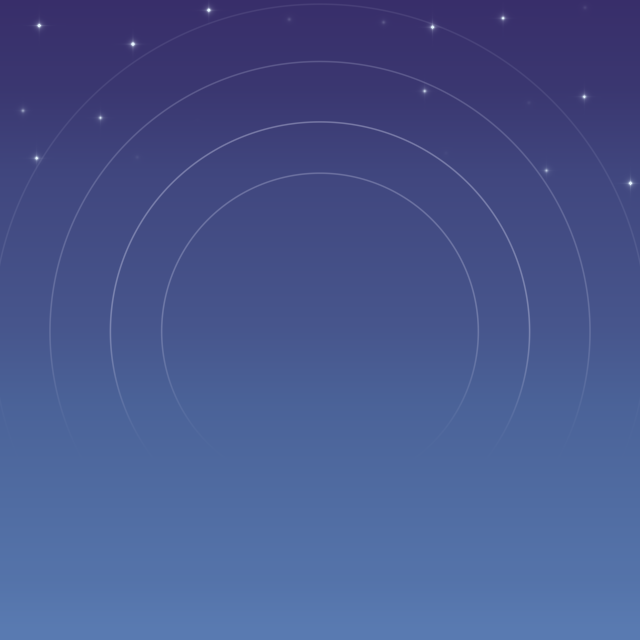
Write a three.js fragment shader that draws this background.

```glsl
// Dusk sky: a vertical indigo-to-blue gradient with four thin concentric
// rings that fade out towards the bottom, and small four-pointed stars
// scattered by hash over the upper band.

varying vec2 vUv;

float hash(float n) {
  return fract(sin(n * 127.1 + 3.7) * 4375.85);
}

// Vertical gradient through six evenly placed-by-eye stops
vec3 skyColor(float y) {
  vec3 sky = mix(vec3(0.350, 0.480, 0.695), vec3(0.328, 0.447, 0.660), smoothstep(0.0, 0.12, y));
  sky = mix(sky, vec3(0.292, 0.385, 0.595), clamp((y - 0.12) / 0.25, 0.0, 1.0));
  sky = mix(sky, vec3(0.278, 0.335, 0.550), clamp((y - 0.37) / 0.12, 0.0, 1.0));
  sky = mix(sky, vec3(0.252, 0.275, 0.495), clamp((y - 0.49) / 0.24, 0.0, 1.0));
  sky = mix(sky, vec3(0.228, 0.215, 0.440), clamp((y - 0.73) / 0.13, 0.0, 1.0));
  return mix(sky, vec3(0.220, 0.180, 0.415), clamp((y - 0.86) / 0.14, 0.0, 1.0));
}

// Summed opacity of the four rings, strongest at the second
float ringOpacity(vec2 p) {
  float dist = length(p - vec2(0.5, 0.482));
  vec4 offset = abs(dist - vec4(0.2474, 0.3275, 0.4219, 0.5115));
  vec4 line = 1.0 - smoothstep(0.0, 0.0024, offset);
  float fade = smoothstep(0.27, 0.52, p.y);
  return fade * dot(line, vec4(0.32, 0.42, 0.24, 0.11));
}

// Bright core, soft halo and thin tapering spikes
float starGlow(vec2 d, float power) {
  float r2 = dot(d, d);
  float core = exp(-r2 / 0.000007);
  float halo = 0.22 * exp(-r2 / 0.00005);
  vec2 a = abs(d);
  float spikes = exp(-a.x / 0.0011 - a.y / 0.006) + exp(-a.y / 0.0011 - a.x / 0.006);
  return power * (core + halo + 0.5 * power * spikes);
}

void main() {
  vec3 color = skyColor(vUv.y);
  color = mix(color, vec3(0.78, 0.79, 0.90), ringOpacity(vUv));

  // One jittered star in each cell of an 8 by 3 grid along the top
  float glow = 0.0;
  for (int i = 0; i < 24; i++) {
    float id = float(i);
    vec2 cell = vec2(mod(id, 8.0), floor(id / 8.0));
    vec2 jitter = 0.1 + 0.8 * vec2(hash(id), hash(id + 41.0));
    vec2 center = vec2((cell.x + jitter.x) / 8.0, 1.0 - 0.1 * (cell.y + jitter.y));
    float power = pow(hash(id + 83.0), 1.6);
    // Lower rows keep only the stars towards the sides
    float side = abs(center.x - 0.5);
    power *= step(0.12 * cell.y, side + 0.06);
    glow += starGlow(vUv - center, power);
  }
  color = mix(color, vec3(0.90, 0.96, 1.0), clamp(glow, 0.0, 1.0));

  gl_FragColor = vec4(color, 1.0);
}
```
